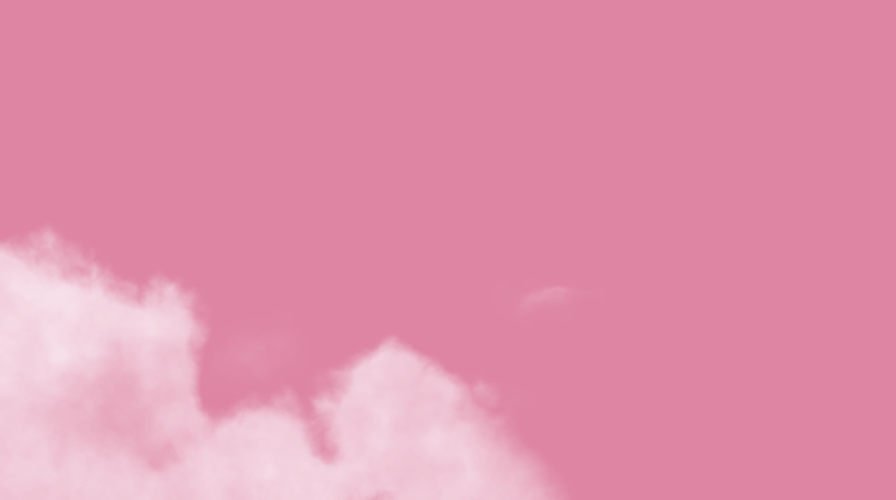
A WebGL 2 fragment shader for this background:

```glsl
#version 300 es
precision highp float;

uniform vec2 u_resolution;
out vec4 outColor;

// Positions and sizes are in canvas heights, origin at the lower left.
const vec3 SKY = vec3(0.870, 0.522, 0.640);
const vec3 CLOUD = vec3(0.965, 0.875, 0.910);

const float BILLOW_SCALE = 9.0;
const float BILLOW_DEPTH = 0.13;
const float WARP_DEPTH = 0.035;
const float BLEND = 0.025;
const float EDGE_OUTER = 0.014;
const float EDGE_CRISP = 0.05;
const float EDGE_SOFT = 0.13;
const float BODY_TONE = 0.76;
const float TONE_GRAIN = 0.38;

// Cloud masses: centre, radius.
const int PUFF_COUNT = 5;
const vec3 PUFFS[PUFF_COUNT] = vec3[](
    vec3(0.02, 0.08, 0.445), vec3(0.30, 0.32, 0.11), vec3(0.53, 0.05, 0.17),
    vec3(0.77, 0.14, 0.172), vec3(0.93, 0.00, 0.19));

// Thin wisps: centre, radii; with their opacity.
const int WISP_COUNT = 4;
const vec4 WISPS[WISP_COUNT] = vec4[](
    vec4(1.07, 0.397, 0.045, 0.026), vec4(1.12, 0.417, 0.045, 0.011),
    vec4(0.51, 0.29, 0.07, 0.045), vec4(0.96, 0.205, 0.05, 0.025));
const float WISP_OPACITY[WISP_COUNT] = float[](0.26, 0.11, 0.17, 0.42);

// Light and shade inside the cloud: centre, radii; with their strength.
const int SHADE_COUNT = 6;
const vec4 SHADES[SHADE_COUNT] = vec4[](
    vec4(0.10, 0.36, 0.22, 0.16), vec4(0.24, 0.17, 0.12, 0.10),
    vec4(0.325, 0.095, 0.045, 0.04), vec4(0.47, 0.22, 0.06, 0.05),
    vec4(0.58, 0.07, 0.16, 0.10), vec4(1.04, 0.05, 0.10, 0.09));
const float SHADE_GAIN[SHADE_COUNT] = float[](0.20, -0.40, -0.24, -0.22, 0.10, -0.18);

float hash(vec2 p) {
    return fract(sin(dot(p, vec2(127.1, 311.7))) * 43758.5453);
}

float valueNoise(vec2 p) {
    vec2 cell = floor(p);
    vec2 f = fract(p);
    f = f * f * (3.0 - 2.0 * f);
    float low = mix(hash(cell), hash(cell + vec2(1.0, 0.0)), f.x);
    float high = mix(hash(cell + vec2(0.0, 1.0)), hash(cell + vec2(1.0)), f.x);
    return mix(low, high, f.y);
}

// Fractal noise, centred on zero.
float fbm(vec2 p) {
    const mat2 TURN = mat2(1.6, 1.2, -1.2, 1.6);
    float sum = 0.0;
    float weight = 0.5;
    for (int i = 0; i < 5; i++) {
        sum += weight * (valueNoise(p) - 0.5);
        p = TURN * p + 7.3;
        weight *= 0.52;
    }
    return sum;
}

float smoothMin(float a, float b, float k) {
    float h = max(k - abs(a - b), 0.0) / k;
    return min(a, b) - 0.25 * h * h * k;
}

float blob(vec2 p, vec4 shape) {
    vec2 q = (p - shape.xy) / shape.zw;
    return exp(-dot(q, q));
}

float cloudDistance(vec2 p) {
    float d = 10.0;
    for (int i = 0; i < PUFF_COUNT; i++) {
        d = smoothMin(d, length(p - PUFFS[i].xy) - PUFFS[i].z, BLEND);
    }
    return d;
}

void main() {
    vec2 p = gl_FragCoord.xy / u_resolution.y;

    // Bend the space so that edges curl and fray.
    vec2 warp = vec2(fbm(p * 14.0 + 3.1), fbm(p * 14.0 + 41.7));
    vec2 q = p + WARP_DEPTH * warp;
    float billow = fbm(q * BILLOW_SCALE);
    float grain = fbm(q * 17.0 + 23.0);

    // Cloud body, crisp at the left and softer at the right.
    float edge = mix(EDGE_CRISP, EDGE_SOFT, smoothstep(0.8, 1.1, p.x));
    float dist = cloudDistance(q) + BILLOW_DEPTH * billow;
    float cover = 1.0 - smoothstep(-edge, EDGE_OUTER, dist);

    float tone = BODY_TONE + TONE_GRAIN * grain;
    for (int i = 0; i < SHADE_COUNT; i++) {
        tone += SHADE_GAIN[i] * blob(q + 0.1 * warp, SHADES[i]);
    }
    float density = cover * clamp(tone, 0.0, 1.0);

    // Loose wisps over the sky.
    float veil = 0.0;
    for (int i = 0; i < WISP_COUNT; i++) {
        veil += WISP_OPACITY[i] * blob(q + 0.06 * warp, WISPS[i]);
    }
    veil *= clamp(0.75 + 2.2 * grain, 0.0, 1.5);
    density = max(density, veil * (1.0 - 0.5 * cover));

    outColor = vec4(mix(SKY, CLOUD, density), 1.0);
}
```
